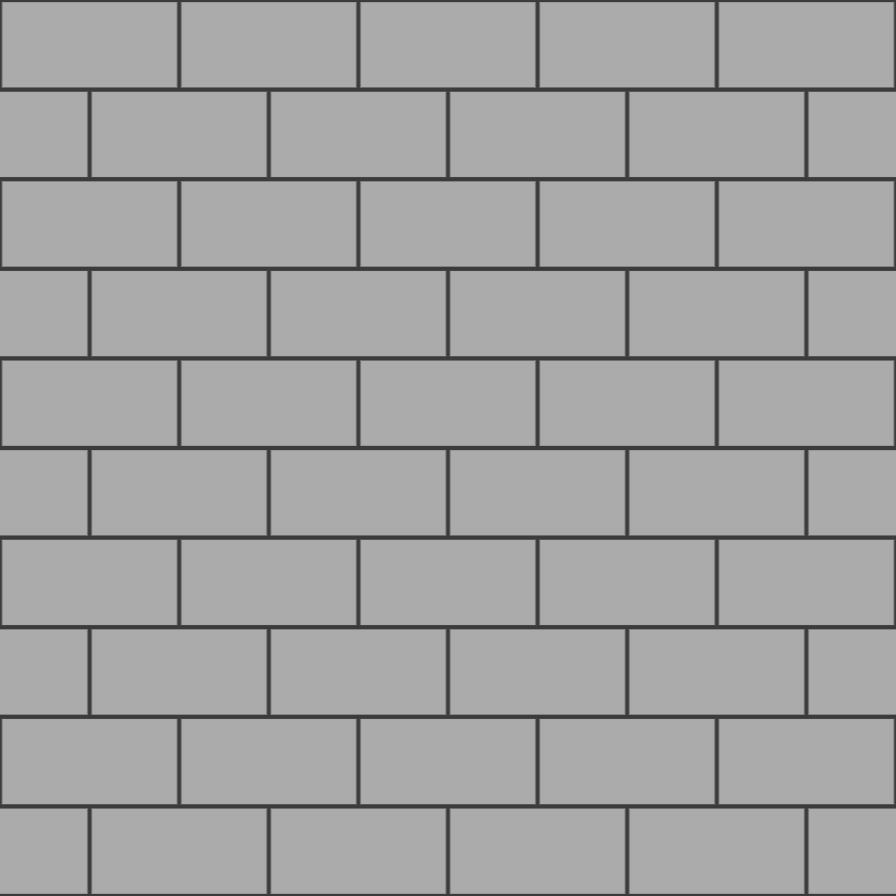
This pattern is drawn by a WebGL 1 fragment shader. Its source:

```glsl
precision highp float;

uniform vec2 u_resolution;

#define BRICKS_ACROSS 5.0
#define COURSES 10.0
#define BED_HALF_WIDTH 0.0024
#define BED_SOFTNESS 0.0006
#define HEAD_HALF_WIDTH 0.0023
#define HEAD_SOFTNESS 0.0016
#define BRICK_COLOR vec3(0.67)
#define MORTAR_COLOR vec3(0.23)

// Distance to the nearest whole number
float distanceToInteger(float x) {
    return abs(fract(x + 0.5) - 0.5);
}

// 1 inside the joint, 0 outside, never sharper than one pixel
float jointMask(float dist, float halfWidth, float softness, float pixel) {
    float blur = max(softness, 0.7 * pixel);
    return 1.0 - smoothstep(halfWidth - blur, halfWidth + blur, dist);
}

void main() {
    vec2 uv = gl_FragCoord.xy / u_resolution;
    vec2 pixel = 1.0 / u_resolution;

    // Running bond: even courses from the bottom shift by half a brick
    float course = floor(uv.y * COURSES);
    float shift = 0.5 * (1.0 - mod(course, 2.0));
    vec2 wall = vec2(uv.x * BRICKS_ACROSS + shift, uv.y * COURSES);

    // Crisp bed joints and softer head joints, in canvas units
    float bedDistance = distanceToInteger(wall.y) / COURSES;
    float headDistance = distanceToInteger(wall.x) / BRICKS_ACROSS;
    float bed = jointMask(bedDistance, BED_HALF_WIDTH, BED_SOFTNESS, pixel.y);
    float head = jointMask(headDistance, HEAD_HALF_WIDTH, HEAD_SOFTNESS, pixel.x);

    vec3 color = mix(BRICK_COLOR, MORTAR_COLOR, max(bed, head));
    gl_FragColor = vec4(color, 1.0);
}
```
